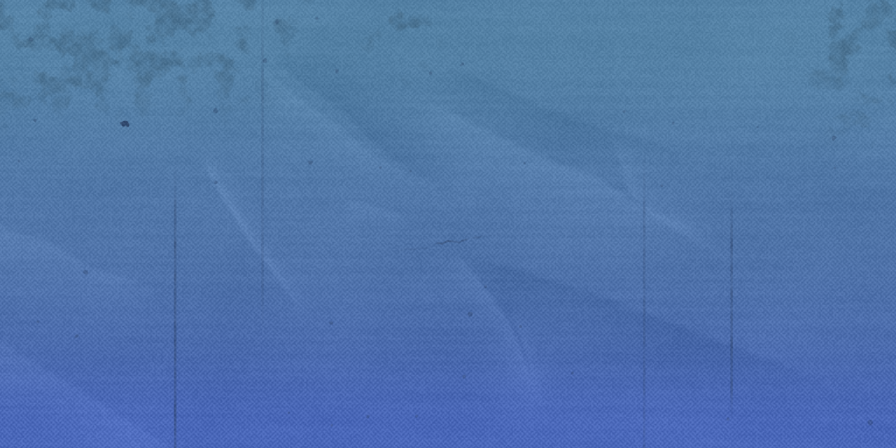
A Shadertoy shader for this background:

```glsl
#define TOP_COLOR vec3(0.335, 0.512, 0.652)
#define MID_COLOR vec3(0.312, 0.454, 0.660)
#define LOW_COLOR vec3(0.284, 0.402, 0.688)
#define FLOOR_GLOW vec3(0.012, 0.010, 0.045)
#define STAIN_COLOR vec3(0.23, 0.36, 0.46)
#define INK_COLOR vec3(0.16, 0.24, 0.38)
#define DOT_PITCH 96.0
#define DOT_STRENGTH 0.027
#define GRAIN_STRENGTH 0.036
#define FOLD_STRENGTH 0.044
#define STAIN_STRENGTH 0.34

float hash(vec2 p) {
    vec3 q = fract(p.xyx * vec3(0.1031, 0.1030, 0.0973));
    q += dot(q, q.yzx + 33.33);
    return fract((q.x + q.y) * q.z);
}

float noise(vec2 p) {
    vec2 i = floor(p), f = fract(p);
    f = f * f * (3.0 - 2.0 * f);
    return mix(mix(hash(i), hash(i + vec2(1, 0)), f.x),
               mix(hash(i + vec2(0, 1)), hash(i + vec2(1, 1)), f.x), f.y);
}

float fbm(vec2 p) {
    float sum = 0.0;
    for (float weight = 0.5; weight > 0.03; weight *= 0.5) {
        sum += weight * noise(p);
        p = mat2(1.6, 1.2, -1.2, 1.6) * p + 7.3;
    }
    return sum;
}

// Bowed fold from a to b: one crisp side, one that fades over |width|.
float crease(vec2 p, vec2 a, vec2 b, float bow, float width) {
    vec2 dir = b - a;
    float len = length(dir);
    float t = dot(p - a, dir) / (len * len);
    float side = dot(p - a, vec2(-dir.y, dir.x)) / len - 4.0 * bow * t * (1.0 - t);
    side *= sign(width);
    float body = exp(-max(side, 0.0) / abs(width)) * smoothstep(-0.012, 0.006, side);
    return body * smoothstep(0.0, 0.2, t) * smoothstep(1.0, 0.65, t);
}

float folds(vec2 p) {
    p += 0.025 * (vec2(noise(p * 9.0), noise(p * 9.0 + 40.0)) - 0.5);
    // Upper folds
    float light = 0.7 * crease(p, vec2(0.58, 0.86), vec2(0.98, 0.57), -0.02, -0.05);
    light -= 0.7 * crease(p, vec2(0.60, 0.90), vec2(1.04, 0.55), -0.02, 0.09);
    light += 0.8 * crease(p, vec2(0.88, 0.79), vec2(1.65, 0.42), 0.02, -0.09);
    light -= 0.6 * crease(p, vec2(0.98, 0.86), vec2(1.60, 0.62), -0.01, -0.08);
    // Middle folds
    light += 1.3 * crease(p, vec2(0.44, 0.69), vec2(0.72, 0.27), -0.025, 0.014);
    light += 0.8 * crease(p, vec2(1.34, 0.71), vec2(1.64, 0.41), -0.045, 0.04);
    light += 0.7 * crease(p, vec2(0.75, 0.54), vec2(0.92, 0.49), 0.01, -0.02);
    light += 0.6 * crease(p, vec2(-0.08, 0.52), vec2(0.40, 0.33), 0.0, -0.06);
    // Lower folds
    light += 0.9 * crease(p, vec2(0.98, 0.47), vec2(1.22, 0.02), 0.035, -0.05);
    light += 0.8 * crease(p, vec2(1.14, 0.30), vec2(1.20, 0.10), 0.008, 0.012);
    light -= 0.7 * crease(p, vec2(0.98, 0.45), vec2(1.95, 0.10), 0.02, -0.10);
    light += 0.6 * crease(p, vec2(-0.12, 0.30), vec2(0.48, -0.06), 0.0, -0.12);
    return light;
}

// Worn vertical line, dark between low and high.
float scratch(vec2 p, float x, float low, float high) {
    float halfWidth = 0.0035 + 0.5 / iResolution.y;
    float line = 1.0 - smoothstep(0.2 * halfWidth, halfWidth, abs(p.x - x));
    float range = smoothstep(low, low + 0.1, p.y) * smoothstep(high, high - 0.2, p.y);
    return line * range * (0.25 + 0.75 * noise(vec2(x * 50.0, p.y * 55.0)));
}

float speck(vec2 p, vec2 center, float radius) {
    float wobble = radius * (noise(p * 150.0) - 0.5);
    float soft = 1.0 / iResolution.y;
    return 1.0 - smoothstep(radius - soft, radius + soft, length(p - center) + wobble);
}

float scatteredSpecks(vec2 p) {
    vec2 cell = floor(p * 9.0);
    vec2 center = (cell + 0.2 + 0.6 * vec2(hash(cell + 17.0), hash(cell + 31.0))) / 9.0;
    return step(0.8, hash(cell + 5.0)) * speck(p, center, 0.002 + 0.003 * hash(cell + 53.0));
}

void mainImage(out vec4 fragColor, in vec2 fragCoord) {
    vec2 p = fragCoord / iResolution.y;
    p.x *= 2.0 * iResolution.y / iResolution.x;

    // Vertical wash with soft mottling
    vec3 color = mix(LOW_COLOR, MID_COLOR, smoothstep(0.05, 0.5, p.y));
    color = mix(color, TOP_COLOR, smoothstep(0.4, 0.95, p.y));
    color += FLOOR_GLOW * smoothstep(0.25, 0.0, p.y);
    color += 0.04 * (fbm(p * 4.0) - 0.48) + FOLD_STRENGTH * folds(p);

    // Flaked, grainy stains along the top and right edge
    float left = smoothstep(0.85, 0.35, p.x) * smoothstep(0.62, 1.0, p.y);
    float right = smoothstep(1.70, 1.95, p.x) * smoothstep(0.55, 1.0, p.y);
    vec2 spot = p - vec2(0.89, 0.92);
    float cover = max(max(left, right), 0.8 * exp(-150.0 * dot(spot, spot)));
    float stain = smoothstep(0.60, 0.74, fbm(p * 22.0) + 0.17 * cover);
    stain *= smoothstep(0.0, 0.6, cover) * (0.3 + 1.2 * noise(p * 85.0));
    color = mix(color, STAIN_COLOR, STAIN_STRENGTH * stain);

    // Scratches, specks and a hairline crack
    float ink = 0.55 * scratch(p, 0.391, -0.1, 0.66) + 0.50 * scratch(p, 1.633, 0.05, 0.62);
    ink += 0.25 * scratch(p, 0.586, 0.25, 1.1) + 0.25 * scratch(p, 1.438, -0.1, 0.70);
    ink += 0.32 * scatteredSpecks(p) + 0.8 * speck(p, vec2(0.279, 0.723), 0.008);
    float crackY = 0.455 + 0.17 * (p.x - 0.98) + 0.012 * (fbm(p.xx * 40.0) - 0.5);
    float crack = 1.0 - smoothstep(0.0005, 0.004, abs(p.y - crackY));
    crack *= smoothstep(0.86, 0.98, p.x) * smoothstep(1.14, 1.0, p.x);
    color = mix(color, INK_COLOR, clamp(ink + 0.5 * crack * noise(p * 60.0), 0.0, 1.0));

    // Diagonal dot screen, faint rows and grain
    vec2 screen = 6.28319 * DOT_PITCH * p;
    color += DOT_STRENGTH * cos(screen.x) * cos(screen.y) * mix(1.3, 0.7, p.y);
    color += 0.018 * (noise(vec2(p.x * 3.0, p.y * 110.0)) - 0.5);
    color += GRAIN_STRENGTH * (hash(floor(p * 256.0)) - 0.5);
    fragColor = vec4(color, 1.0);
}
```
